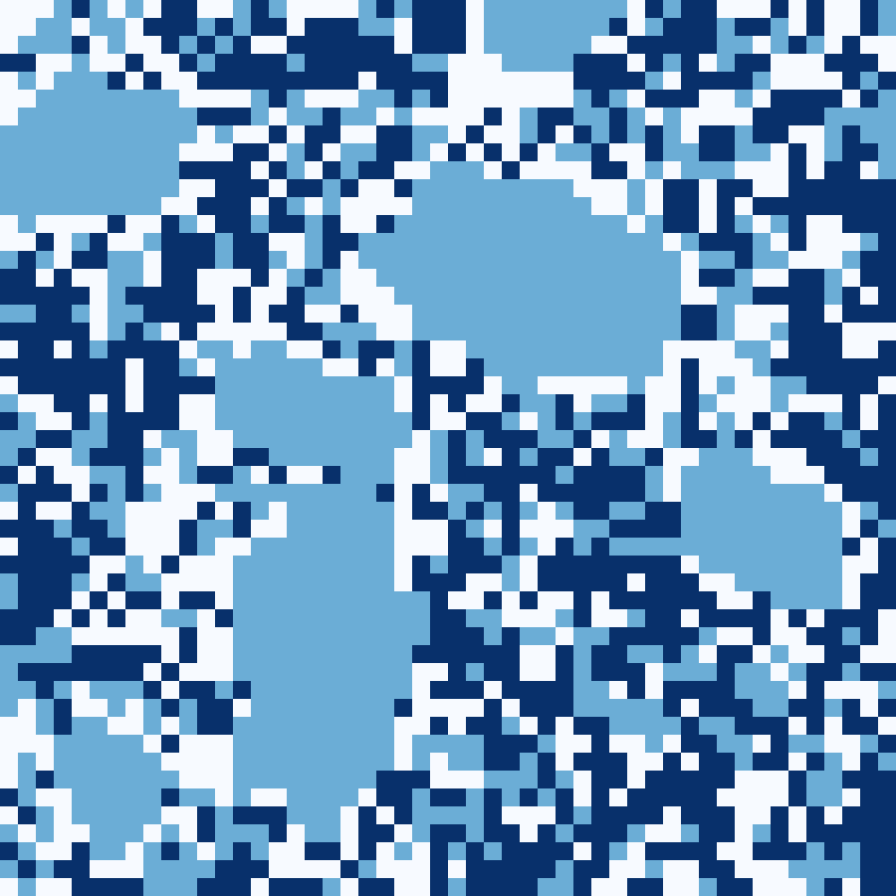
Give the GLSL for this pattern, as a WebGL 1 fragment shader.

```glsl
precision highp float;

uniform vec2 u_resolution;

const float CELLS = 50.0;
const vec3 SKY = vec3(0.42, 0.68, 0.84);
const vec3 NAVY = vec3(0.03, 0.19, 0.42);
const vec3 FROST = vec3(0.97, 0.98, 1.00);

float hash(vec2 p, float seed) {
    vec3 q = fract(vec3(p.xyx + seed * 17.3) * vec3(0.1031, 0.1030, 0.0973));
    q += dot(q, q.yzx + 33.33);
    return fract((q.x + q.y) * q.z);
}

float valueNoise(vec2 p, float seed) {
    vec2 i = floor(p);
    vec2 f = fract(p);
    f = f * f * (3.0 - 2.0 * f);
    float low = mix(hash(i, seed), hash(i + vec2(1.0, 0.0), seed), f.x);
    float high = mix(hash(i + vec2(0.0, 1.0), seed), hash(i + 1.0, seed), f.x);
    return mix(low, high, f.y);
}

mat2 rotation(float angle) {
    float c = cos(angle);
    float s = sin(angle);
    return mat2(c, -s, s, c);
}

// Approximate distance, in cells, to an ellipse of given mean radius
float ellipseField(vec2 p, float radius, float stretch, float angle) {
    vec2 q = rotation(angle) * p;
    return length(q / vec2(stretch, 1.0 / stretch)) - radius;
}

// Calm pools: spread evenly, shrinking in size, with ragged outlines
float poolField(vec2 cell) {
    float field = CELLS;
    float radius = 7.5;
    for (int i = 0; i < 7; i++) {
        float n = float(i);
        vec2 center = fract(vec2(0.58, 0.68) + n * vec2(0.7549, 0.5698));
        float pool = ellipseField(cell - center * CELLS, radius, 1.35, -0.4 + n * 1.9);
        field = min(field, pool);
        radius *= 0.85;
    }
    return field + 4.5 * (valueNoise(cell / 3.5, 3.0) - 0.5);
}

// Short random walk, so that nearby cells often share one source
vec2 sharedSource(vec2 cell) {
    for (int i = 0; i < 2; i++) {
        float seed = 5.0 + 3.0 * float(i);
        vec2 direction = vec2(hash(cell, seed), hash(cell, seed + 1.0));
        float moves = step(hash(cell, seed + 2.0), 0.5);
        cell += moves * (floor(direction * 3.0) - 1.0);
    }
    return cell;
}

vec3 grainColor(float pick) {
    vec3 color = mix(SKY, NAVY, step(0.25, pick));
    return mix(color, FROST, step(0.715, pick));
}

vec3 cellColor(vec2 cell) {
    float pool = poolField(cell);
    vec3 color = grainColor(hash(sharedSource(cell), 1.0));
    // Pale broken rim around each pool
    float rim = step(pool, 1.3) * step(hash(cell, 2.0), 0.7);
    color = mix(color, FROST, rim);
    return mix(color, SKY, step(pool, 0.0));
}

void main() {
    float size = min(u_resolution.x, u_resolution.y);
    float pixel = CELLS / size;
    vec2 p = gl_FragCoord.xy * pixel - 0.5;
    vec2 cell = floor(p);

    // Blend the four nearest cells over one pixel at their borders
    vec2 blend = clamp((fract(p) - 0.5) / pixel + 0.5, 0.0, 1.0);
    vec3 bottom = mix(cellColor(cell), cellColor(cell + vec2(1.0, 0.0)), blend.x);
    vec3 top = mix(cellColor(cell + vec2(0.0, 1.0)), cellColor(cell + 1.0), blend.x);
    gl_FragColor = vec4(mix(bottom, top, blend.y), 1.0);
}
```
